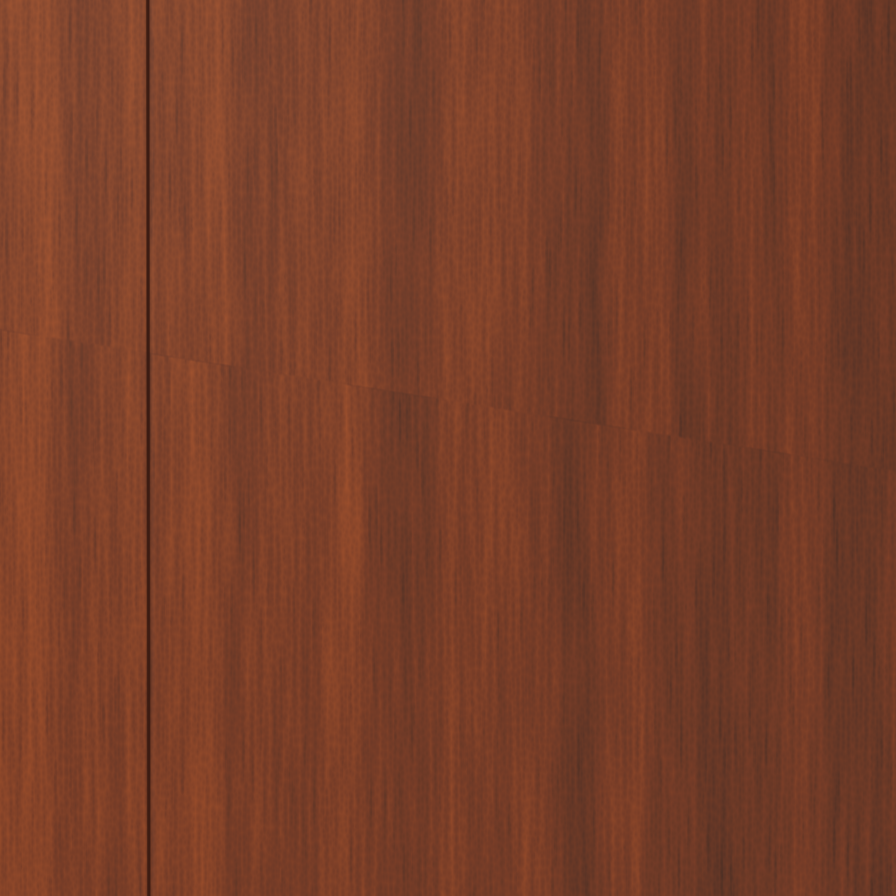
Write a WebGL 2 fragment shader that draws this texture.

```glsl
#version 300 es
precision highp float;

uniform vec2 u_resolution;
out vec4 fragColor;

// Wood colours, from shadowed to lit
const vec3 DARK_WOOD = vec3(0.380, 0.210, 0.148);
const vec3 MID_WOOD = vec3(0.470, 0.238, 0.153);
const vec3 LIGHT_WOOD = vec3(0.575, 0.287, 0.163);
const vec3 SHEEN = vec3(0.012, 0.026, 0.030);
const vec3 GROOVE_COLOR = vec3(0.21, 0.095, 0.065);

// Layout, in canvas units
const float GROOVE_X = 0.1655;
const float GROOVE_HALF_WIDTH = 0.0018;
const float SEAM_LEFT_Y = 0.632;
const float SEAM_SLOPE = -0.158;
const float SEAM_HALF_WIDTH = 0.0012;
const float UPPER_SEED = 0.0;
const float LOWER_SEED = 0.45;
const float SIDE_PANEL_SEED = 4.2;

// Grain: cells per canvas across and along the fibres
const vec2 STREAK_CELLS = vec2(48.0, 1.6);
const vec2 FIBRE_CELLS = vec2(172.0, 6.0);
const vec2 PORE_CELLS = vec2(215.0, 130.0);
const vec2 VEIN_CELLS = vec2(95.0, 6.0);
const float BAND_FREQUENCY = 37.0;
const float BAND_STRENGTH = 0.160;
const float STREAK_STRENGTH = 0.24;
const float FIBRE_STRENGTH = 0.44;
const float PORE_STRENGTH = 0.26;
const float VEIN_STRENGTH = 0.20;
const float MEAN_CELL_DISTANCE = 0.46;

vec2 hash2(vec2 p) {
    vec3 q = fract(p.xyx * vec3(0.1031, 0.1030, 0.0973));
    q += dot(q, q.yzx + 33.33);
    return fract((q.xx + q.yz) * q.zy);
}

// Distance to the nearest scattered cell point, centred on zero
float cellular(vec2 p) {
    vec2 cell = floor(p);
    vec2 local = fract(p);
    float nearest = 4.0;
    for (int y = -1; y <= 1; y++) {
        for (int x = -1; x <= 1; x++) {
            vec2 offset = vec2(x, y);
            vec2 toPoint = offset + hash2(cell + offset + 100.0) - local;
            nearest = min(nearest, dot(toPoint, toPoint));
        }
    }
    return sqrt(nearest) - MEAN_CELL_DISTANCE;
}

// Broad soft bands of uneven width that drift slowly along the fibres
float bands(vec2 p, float seed) {
    float sum = 0.0;
    float frequency = BAND_FREQUENCY;
    float strength = BAND_STRENGTH;
    float x = p.x + 0.012 * sin(p.x * 17.0 + seed * 3.0);
    for (int k = 0; k < 3; k++) {
        float layer = float(k);
        float drift = 0.35 * sin(p.y * (2.3 + layer) + layer * 1.7 + seed);
        float fade = 0.75 + 0.4 * sin(p.y * 3.4 + p.x * 9.0 + layer * 2.4 + seed * 2.0);
        sum += strength * fade * sin(x * frequency + drift + seed * (0.3 + layer * 2.1) - 0.3);
        frequency *= 1.75;
        strength *= 0.66;
    }
    return sum;
}

float veneerTone(vec2 p, float seed) {
    vec2 q = p + vec2(seed * 3.7, seed * 1.3);
    q.x += 0.0012 * sin(p.y * 5.0 + p.x * 9.0 + seed);
    float tone = bands(p, seed);
    tone += STREAK_STRENGTH * cellular(q * STREAK_CELLS);
    tone += FIBRE_STRENGTH * cellular(q * FIBRE_CELLS);
    tone += PORE_STRENGTH * cellular(q * PORE_CELLS);
    // Sparse thin dark veins, stronger inside the dark bands
    float vein = 1.0 - smoothstep(-0.40, -0.24, cellular(q * VEIN_CELLS));
    return tone - VEIN_STRENGTH * vein * smoothstep(0.4, -0.25, tone);
}

// A tone of 0 is dark, 0.5 is the middle and 1 is light
vec3 woodColor(float tone) {
    float contrast = 2.0 * (tone - 0.5);
    return mix(MID_WOOD, contrast < 0.0 ? DARK_WOOD : LIGHT_WOOD, abs(contrast));
}

void main() {
    vec2 p = gl_FragCoord.xy / u_resolution.y;
    float pixel = 1.0 / u_resolution.y;

    // Two veneer sheets meet along the slanted seam
    float grooveOffset = p.x - GROOVE_X + 0.0012 * (p.y - 0.5);
    float panelSeed = grooveOffset < 0.0 ? SIDE_PANEL_SEED : 0.0;
    float seamOffset = p.y - SEAM_LEFT_Y - SEAM_SLOPE * p.x;
    float upper = smoothstep(-2.0 * pixel, 2.0 * pixel, seamOffset);
    float tone = mix(veneerTone(p, panelSeed + LOWER_SEED), veneerTone(p, panelSeed + UPPER_SEED), upper);

    // Light falls from the upper left
    tone += 0.53 + 0.50 * (0.5 - p.x) + 0.10 * (p.y - 0.5);
    float seam = 1.0 - smoothstep(0.0, SEAM_HALF_WIDTH + pixel, abs(seamOffset));
    float broken = smoothstep(-0.1, 0.9, sin(p.x * 29.0 + 1.5) + 0.5 * sin(p.x * 83.0));
    tone -= 0.14 * seam * broken;
    vec3 color = woodColor(tone);
    color += SHEEN * smoothstep(0.9, 0.0, length(p - vec2(0.1, 1.0)));

    // Groove between the panels, with a faint lit right edge
    float lit = abs(grooveOffset - 2.6 * GROOVE_HALF_WIDTH);
    color += 0.014 * (1.0 - smoothstep(0.0, 0.004, lit));
    float shade = 1.0 - smoothstep(0.0, 0.006, abs(grooveOffset));
    color *= 1.0 - 0.15 * shade;
    float groove = 1.0 - smoothstep(GROOVE_HALF_WIDTH - pixel, GROOVE_HALF_WIDTH + pixel, abs(grooveOffset));
    color = mix(color, GROOVE_COLOR, 0.9 * groove);

    fragColor = vec4(color, 1.0);
}
```
